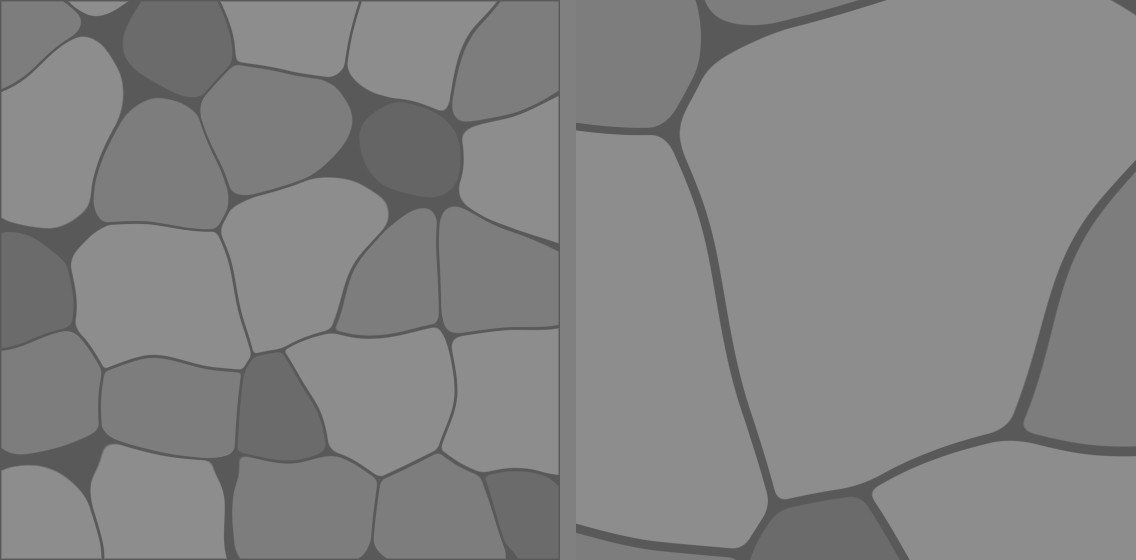
Left: the whole. Right: its middle third, enlarged.
Give the GLSL for this texture, as a Shadertoy shader.

```glsl
const float STONES_PER_SIDE = 4.3;
const float HALF_LINE = 0.0026;

const vec3 LIGHT_GREY = vec3(0.552);
const vec3 MID_GREY = vec3(0.49);
const vec3 DARK_GREY = vec3(0.42);
const vec3 DEEP_GREY = vec3(0.395);
const vec3 GROUT = vec3(0.35);

float hash(vec2 p) {
    return fract(sin(dot(p, vec2(127.1, 311.7))) * 43758.5453);
}

float noise(vec2 p) {
    vec2 i = floor(p);
    vec2 f = p - i;
    vec2 u = f * f * (3.0 - 2.0 * f);
    float low = mix(hash(i), hash(i + vec2(1.0, 0.0)), u.x);
    float high = mix(hash(i + vec2(0.0, 1.0)), hash(i + vec2(1.0, 1.0)), u.x);
    return mix(low, high, u.y);
}

float smoothMin(float a, float b, float k) {
    float h = max(k - abs(a - b), 0.0) / k;
    return min(a, b) - 0.25 * k * h * h;
}

// Five interleaved kinds: two light, two mid, one dark
float stoneKind(vec2 id) {
    return mod(id.x + 2.0 * id.y, 5.0);
}

vec2 stoneCentre(vec2 id, float jitter) {
    vec2 random = vec2(hash(id + 17.3), hash(id + 41.9));
    return id + 0.5 + jitter * (random - 0.5);
}

float stoneRadius(vec2 id) {
    float kind = stoneKind(id);
    float base = kind < 1.5 ? 0.38 : kind < 3.5 ? 0.20 : 0.08;
    return base + 0.1 * (hash(id + 5.7) - 0.5);
}

vec3 stoneColour(vec2 id) {
    float kind = stoneKind(id);
    vec3 dark = hash(id + 8.1) < 0.5 ? DARK_GREY : DEEP_GREY;
    return kind < 1.5 ? LIGHT_GREY : kind < 3.5 ? MID_GREY : dark;
}

// Gentle waves along the outlines
vec2 warp(vec2 p, float frequency, float amount) {
    vec2 q = p * frequency;
    return p + amount * (vec2(noise(q + 3.1), noise(q + 29.4)) - 0.5);
}

// Stone whose rim is nearest to p
vec2 findStone(vec2 p, float jitter) {
    vec2 cell = floor(p);
    vec2 nearest = cell;
    float best = 1e5;
    for (int y = -2; y <= 2; y++)
    for (int x = -2; x <= 2; x++) {
        vec2 id = cell + vec2(x, y);
        float rim = length(p - stoneCentre(id, jitter)) - stoneRadius(id);
        if (rim < best) {
            best = rim;
            nearest = id;
        }
    }
    return nearest;
}

// Distance to the outline of a stone, with corners rounded into gaps
float outlineDistance(vec2 p, vec2 id, float jitter, float rounding) {
    vec2 toStone = p - stoneCentre(id, jitter);
    float rim = length(toStone) - stoneRadius(id);
    vec2 direction = toStone / max(length(toStone), 1e-4);
    float edge = 1.0;
    for (int y = -2; y <= 2; y++)
    for (int x = -2; x <= 2; x++) {
        vec2 other = floor(p) + vec2(x, y);
        if (distance(other, id) < 0.5) continue;
        vec2 toOther = p - stoneCentre(other, jitter);
        float otherRim = length(toOther) - stoneRadius(other);
        vec2 otherDirection = toOther / max(length(toOther), 1e-4);
        float slope = max(length(otherDirection - direction), 0.2);
        edge = smoothMin(edge, (otherRim - rim) / slope, rounding);
    }
    return edge;
}

void mainImage(out vec4 fragColor, in vec2 fragCoord) {
    vec2 uv = fragCoord / iResolution.y;
    float pixel = 1.0 / iResolution.y;
    float jitter = 0.55;

    vec2 p = warp(uv * STONES_PER_SIDE + 10.35, 1.8, 0.17);
    float looseness = smoothstep(0.25, 0.75, noise(p * 1.3 + 7.0));
    float rounding = mix(0.03, 0.36, looseness);

    vec2 id = findStone(p, jitter);
    float d = outlineDistance(p, id, jitter, rounding) / STONES_PER_SIDE;

    // Thin line around the canvas
    vec2 border = min(uv, iResolution.xy / iResolution.y - uv);
    d = min(d, min(border.x, border.y));

    float inside = smoothstep(-0.75 * pixel, 0.75 * pixel, d - HALF_LINE);
    fragColor = vec4(mix(GROUT, stoneColour(id), inside), 1.0);
}
```
